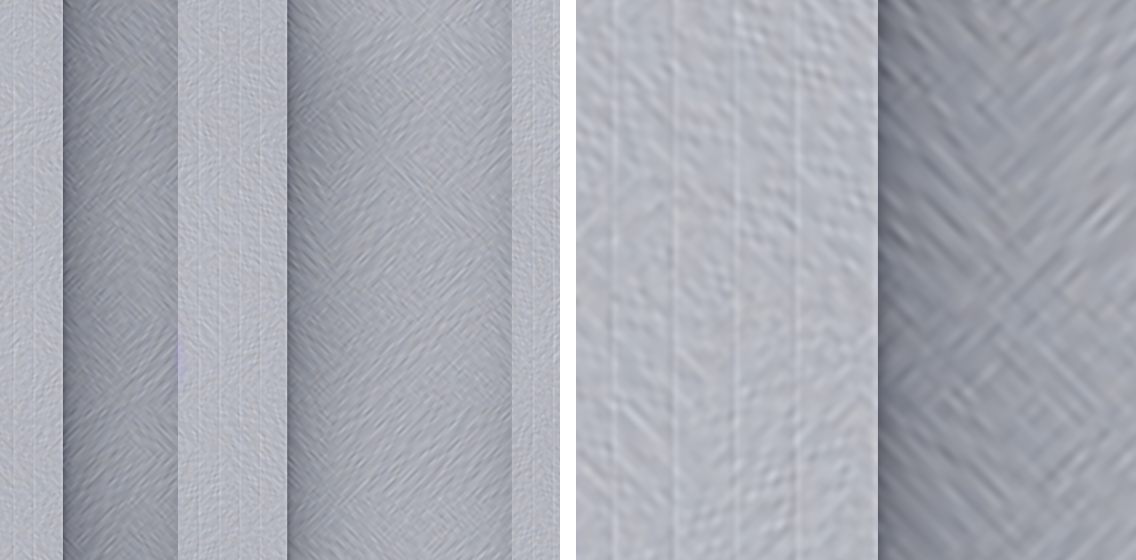
Left: the whole. Right: its middle third, enlarged.
This texture is drawn by a WebGL 2 fragment shader. Its source:

```glsl
#version 300 es
precision highp float;
// Brushed grey wall panel: two raised vertical bands with thin ridges stand over
// two recesses of unequal width. Band edges cast soft shadows to the right, and
// wrapped, embossed noise gives a diagonal hatch, so the panel tiles both ways.

uniform vec2 u_resolution;
out vec4 outColor;

// Tones run along one ramp between these two colours.
const vec3 SHADOW_COLOR = vec3(0.39, 0.405, 0.45);
const vec3 LIGHT_COLOR = vec3(0.71, 0.72, 0.75);
const vec3 STAIN_TINT = vec3(-0.01, -0.025, 0.045);

// Layout across the canvas; x is the wrapping band, y the inner one.
const vec2 BAND_LEFT = vec2(0.914, 0.318);
const vec2 BAND_RIGHT = vec2(0.112, 0.513);
const float RIDGE_FIRST = 0.039;
const float RIDGE_STEP = 0.0363;
const float RIDGE_LAST = 3.0;
const float RIDGE_WIDTH = 0.0019;
const float RIM_WIDTH = 0.0025;

const float BAND_TONE = 0.706;
const float RECESS_TONE = 0.670;
const float NARROW_DIM = 0.022;
const float SHADOW_DEPTH = 0.185;
const float CREASE_DEPTH = 0.13;
const float RIDGE_LIGHT = 0.036;
const float HATCH_DEPTH = 0.095;
const float TWILL_DEPTH = 0.080;
const float MOTTLE_DEPTH = 0.04;

// Whole-number cell counts: across the strokes, along the strokes.
const vec2 HATCH_CELLS = vec2(142.0, 38.0);
const vec2 TWILL_CELLS = vec2(150.0, 84.0);

const vec2 STAIN_POS = vec2(0.322, 0.36);
const vec2 STAIN_SIZE = vec2(0.010, 0.045);

float hash(vec2 p) {
  return fract(sin(dot(p, vec2(127.1, 311.7))) * 43758.5453);
}

// Value noise that wraps after a whole number of cells.
float wrapNoise(vec2 p, vec2 period, float seed) {
  vec2 cell = floor(p);
  vec2 f = fract(p);
  f = f * f * (3.0 - 2.0 * f);
  vec2 a = mod(cell, period) + seed;
  vec2 b = mod(cell + 1.0, period) + seed;
  return mix(mix(hash(a), hash(vec2(b.x, a.y)), f.x),
             mix(hash(vec2(a.x, b.y)), hash(b), f.x), f.y);
}

float tileNoise(vec2 uv, vec2 cells, float seed) {
  return wrapNoise(uv * cells, cells, seed);
}

// Slope of the noise across its strokes, as if lit from the side.
float emboss(vec2 p, vec2 period, float seed) {
  return wrapNoise(p, period, seed) - wrapNoise(p + vec2(1.0, 0.0), period, seed);
}

// Strokes on both diagonals, swapping dominance from patch to patch.
float crossHatch(vec2 uv, vec2 cells, float lean, float seed) {
  vec2 diagonal = vec2(uv.x + uv.y, uv.x - uv.y);
  float falling = emboss(diagonal * cells, cells, seed);
  float rising = emboss(diagonal.yx * cells, cells, seed + 7.0);
  return mix(falling, rising, smoothstep(0.15, 0.85, lean));
}

// Smallest wrapped distance to the right of either edge.
float distanceAfter(float x, vec2 edges) {
  vec2 d = fract(x - edges);
  return min(d.x, d.y);
}

float softLine(float d, float width) {
  return exp(-d * d / (width * width));
}

float recessTone(vec2 uv, float patchLean) {
  float fromLeft = distanceAfter(uv.x, BAND_RIGHT);
  float fromRight = distanceAfter(-uv.x, -BAND_LEFT);
  float tone = RECESS_TONE;
  tone -= SHADOW_DEPTH * exp(-fromLeft / 0.078);
  tone -= CREASE_DEPTH * exp(-fromLeft / 0.006);
  tone -= 0.055 * exp(-fromRight / 0.040);
  tone -= NARROW_DIM * step(uv.x, BAND_LEFT.y);
  return tone + HATCH_DEPTH * crossHatch(uv, HATCH_CELLS, patchLean, 3.0);
}

float bandTone(vec2 uv, float patchLean, float pixel) {
  float offset = distanceAfter(uv.x, BAND_LEFT);
  float toRim = distanceAfter(-uv.x, -BAND_RIGHT);
  float index = clamp(round((offset - RIDGE_FIRST) / RIDGE_STEP), 0.0, RIDGE_LAST);
  float wobble = 0.0012 * (tileNoise(uv, vec2(4.0, 24.0), 31.0) - 0.5);
  float d = offset - RIDGE_FIRST - index * RIDGE_STEP + wobble;
  float width = max(RIDGE_WIDTH, 0.7 * pixel);
  float wear = 0.6 + 0.6 * tileNoise(uv, vec2(28.0, 40.0), 41.0);

  float tone = BAND_TONE + TWILL_DEPTH * crossHatch(uv, TWILL_CELLS, patchLean, 17.0);
  tone += RIDGE_LIGHT * wear * softLine(d, width);
  tone -= 0.6 * RIDGE_LIGHT * wear * softLine(d + 2.0 * width, width);
  // Lit rims along both sides of the band.
  return tone + 0.055 * softLine(toRim - 0.001, RIM_WIDTH) + 0.02 * softLine(offset, RIM_WIDTH);
}

void main() {
  vec2 uv = gl_FragCoord.xy / u_resolution;
  float pixel = 1.0 / u_resolution.x;
  float patchLean = tileNoise(uv, vec2(11.0, 13.0), 53.0);

  // Signed distance to the nearer band, negative inside.
  vec2 halfWidth = 0.5 * fract(BAND_RIGHT - BAND_LEFT);
  vec2 away = abs(fract(uv.x - BAND_LEFT - halfWidth + 0.5) - 0.5) - halfWidth;
  float onBand = 1.0 - smoothstep(-0.7 * pixel, 0.7 * pixel, min(away.x, away.y));
  float tone = mix(recessTone(uv, patchLean), bandTone(uv, patchLean, pixel), onBand);
  float mottle = tileNoise(uv, vec2(5.0), 61.0) - 0.5;
  tone += MOTTLE_DEPTH * mottle * mix(1.0, 0.4, onBand);

  // Colour ramp, faint warm flecks and one bluish stain on the inner band edge.
  vec3 color = mix(SHADOW_COLOR, LIGHT_COLOR, (tone - SHADOW_COLOR.r) / (LIGHT_COLOR.r - SHADOW_COLOR.r));
  color += vec3(0.012, 0.0, -0.012) * (tileNoise(uv, vec2(60.0), 71.0) - 0.5);
  vec2 stain = (uv - STAIN_POS) / STAIN_SIZE;
  outColor = vec4(clamp(color + STAIN_TINT * exp(-dot(stain, stain)), 0.0, 1.0), 1.0);
}
```
